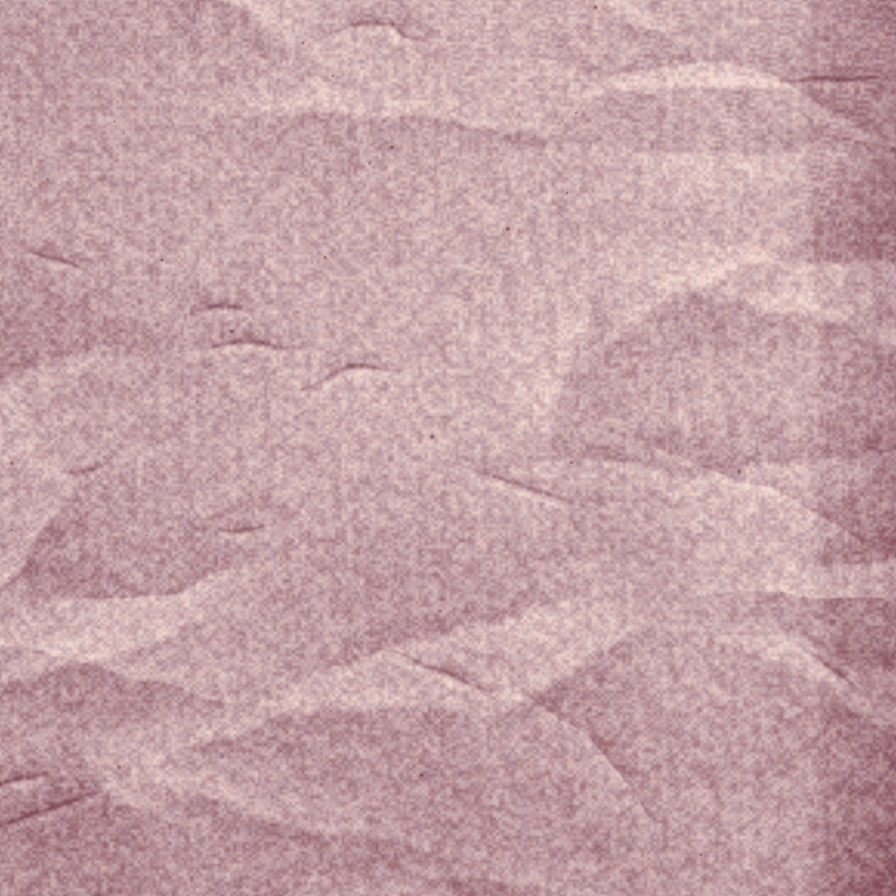
This texture is drawn by a Shadertoy shader. Its source:

```glsl
#define FOLDS 38
#define CREASES 15
#define FOLD_CONTRAST 1.15
#define CLOUD_CONTRAST 1.5
#define GRAIN_CONTRAST 1.6
#define GRAIN_SCALE 290.0
#define BASE_TONE 0.22
#define SHADE vec3(0.59, 0.40, 0.44)
#define MAUVE vec3(0.765, 0.63, 0.655)
#define CREAM vec3(0.89, 0.78, 0.765)

float hash(vec2 p) {
    return fract(sin(dot(p, vec2(127.1, 311.7))) * 43758.5453);
}

vec4 hash4(float seed) {
    return vec4(hash(vec2(seed, 1.3)), hash(vec2(seed, 5.7)),
                hash(vec2(seed, 9.1)), hash(vec2(seed, 13.9)));
}

float noise(vec2 p) {
    vec2 i = floor(p), f = fract(p);
    f = f * f * (3.0 - 2.0 * f);
    return mix(mix(hash(i), hash(i + vec2(1, 0)), f.x),
               mix(hash(i + vec2(0, 1)), hash(i + vec2(1, 1)), f.x), f.y);
}

float fbm(vec2 p) {
    float sum = 0.0, amp = 0.5;
    for (int i = 0; i < 5; i++) {
        sum += amp * noise(p);
        p = mat2(0.8, 0.6, -0.6, 0.8) * p * 2.03 + 7.1;
        amp *= 0.5;
    }
    return sum;
}

vec2 rotate(vec2 p, float a) {
    float c = cos(a), s = sin(a);
    return vec2(c * p.x + s * p.y, c * p.y - s * p.x);
}

// Wide folds: a lit face meets a shaded face along a wavering edge
float folds(vec2 p) {
    float sum = 0.0;
    for (int i = 0; i < FOLDS; i++) {
        float id = float(i) + 1.0;
        vec4 r = hash4(id), k = hash4(id + 71.0);
        float lean = 2.0 * r.z - 1.0;
        vec2 q = rotate(p - (r.xy * 1.2 - 0.1), 0.4 * lean + 0.75 * lean * lean * lean);
        q.y += 0.09 * (noise(vec2(q.x * 5.0 + 20.0, id * 7.3)) - 0.5)
             + 0.014 * (noise(vec2(q.x * 24.0 + 60.0, id * 3.1)) - 0.5);
        float halfLength = mix(0.1, 0.38, r.w);
        float taper = smoothstep(halfLength, 0.25 * halfLength, abs(q.x));
        float width = mix(0.015, 0.075, k.x * k.x) * (0.5 + 0.5 * taper);
        float soft = mix(0.002, 0.012, k.y);
        float face = smoothstep(-soft, soft, q.y);
        float side = k.z < 0.5 ? -1.0 : 1.0;
        float fall = exp(-abs(q.y) / width);
        float rim = exp(-abs(q.y) / 0.004) * noise(vec2(q.x * 40.0 + 90.0, id));
        sum += taper * (side * mix(-0.75, 0.9, face) * fall + 0.45 * rim);
    }
    return sum / sqrt(1.0 + 0.35 * sum * sum);
}

// Short pinched creases: a thin dark line with a pale lip
float creases(vec2 p) {
    float sum = 0.0;
    for (int i = 0; i < CREASES; i++) {
        float id = float(i) + 203.0;
        vec4 r = hash4(id);
        vec2 q = rotate(p - r.xy, mix(-0.65, 0.3, r.z));
        q.y += 0.025 * (noise(vec2(q.x * 18.0 + 30.0, id)) - 0.5);
        float taper = smoothstep(1.0, 0.0, abs(q.x) / mix(0.03, 0.11, r.w));
        float line = exp(-pow(q.y / (0.001 + 0.0025 * taper), 2.0));
        float lip = exp(-pow((q.y + 0.008) / 0.005, 2.0));
        float shadow = exp(-pow((q.y - 0.008) / 0.01, 2.0));
        sum += taper * (0.9 * lip - 1.9 * line - 0.6 * shadow);
    }
    return sum;
}

// Sparse dark flecks, one candidate per grid cell
float flecks(vec2 p) {
    vec2 cell = floor(p * 26.0);
    vec2 centre = 0.2 + 0.6 * vec2(hash(cell + 3.7), hash(cell + 8.2));
    float radius = mix(0.02, 0.06, hash(cell + 5.5));
    float spot = smoothstep(radius + 0.03, radius - 0.02, length(fract(p * 26.0) - centre));
    return spot * step(0.965, hash(cell + 1.9));
}

void mainImage(out vec4 fragColor, in vec2 fragCoord) {
    vec2 uv = fragCoord / iResolution.xy;
    vec2 p = fragCoord / iResolution.y;

    // Crumpled relief
    vec2 warp = 0.12 * vec2(noise(p * 6.0), noise(p * 6.0 + 31.0));
    float cloud = fbm((p + warp) * vec2(4.0, 7.0) + 11.0) - 0.48;
    float tone = BASE_TONE + FOLD_CONTRAST * folds(p) + CLOUD_CONTRAST * cloud + creases(p);

    // Worn, darker right and lower borders; paler upper middle
    float ragged = 0.05 * (fbm(p * 8.0) - 0.5);
    tone -= 0.75 * smoothstep(0.895, 0.92, uv.x + ragged) + 0.9 * smoothstep(0.9, 1.02, uv.x);
    tone -= 0.8 * smoothstep(0.3, 0.0, uv.y) + 0.3 * smoothstep(0.2, 0.0, uv.x);
    tone += 0.55 * exp(-7.0 * dot(uv - vec2(0.62, 0.85), uv - vec2(0.62, 0.85)));

    // Paper grain
    float grain = noise(p * GRAIN_SCALE) + noise(p * GRAIN_SCALE * 0.53 + 17.0) - 1.0;
    float mottle = noise(p * 60.0 + 5.0) - 0.5;
    tone += GRAIN_CONTRAST * grain + 0.5 * mottle - 2.2 * flecks(p);

    // Tone to colour, with a faint warm and cool speckle
    tone = clamp(tone, -3.2, 2.4);
    vec3 color = MAUVE + (tone < 0.0 ? (MAUVE - SHADE) * tone / 2.3
                                     : (CREAM - MAUVE) * tone / 1.65);
    color += vec3(0.03, 0.0, -0.03) * (noise(p * GRAIN_SCALE * 0.7 + 43.0) - 0.5);
    fragColor = vec4(color, 1.0);
}
```
